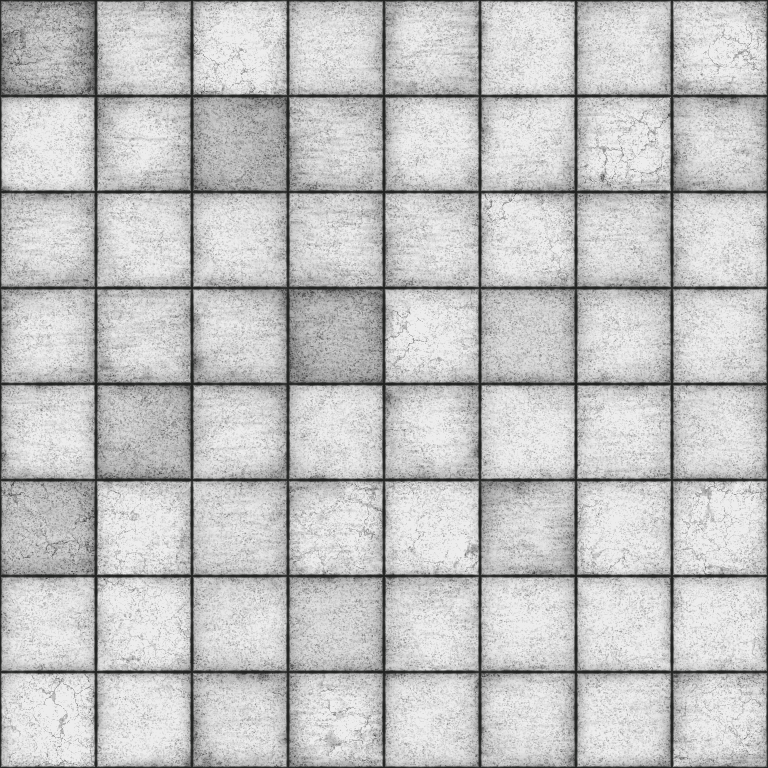
Give the GLSL for this texture, as a three.js fragment shader.

```glsl
varying vec2 vUv;

const float TILES = 8.0;
const vec3 PLASTER = vec3(0.955);
const vec3 JOINT = vec3(0.13, 0.135, 0.13);

vec2 hash2(vec2 p) {
  vec3 h = fract(p.xyx * vec3(0.1031, 0.1030, 0.0973));
  h += dot(h, h.yzx + 33.33);
  return fract((h.xx + h.yz) * h.zy);
}

// Cellular noise: nearest distance, second distance, random id of the nearest cell
vec3 cellular(vec2 p) {
  vec2 base = floor(p);
  vec3 result = vec3(8.0, 8.0, 0.0);
  for (int y = -1; y <= 1; y++) {
    for (int x = -1; x <= 1; x++) {
      vec2 cell = base + vec2(float(x), float(y));
      vec2 point = hash2(cell);
      float dist = length(cell + point - p);
      if (dist < result.x) {
        result = vec3(dist, result.x, hash2(cell + 57.0).x);
      } else {
        result.y = min(result.y, dist);
      }
    }
  }
  return result;
}

// Soft mottling from rotated, bent sine layers, about -1 to 1
float mottle(vec2 p) {
  float sum = 0.0;
  float amplitude = 0.5;
  for (int i = 0; i < 5; i++) {
    sum += amplitude * sin(p.x + 1.7 * sin(p.y));
    p = mat2(0.8, 0.6, -0.6, 0.8) * p * 1.9 + 3.1;
    amplitude *= 0.62;
  }
  return sum;
}

// Scattered pits whose strength differs from cell to cell
float pits(vec2 p, float radius) {
  vec3 cell = cellular(p);
  return cell.z * cell.z * (1.0 - smoothstep(0.0, radius, cell.x));
}

float cracks(vec2 p, float width) {
  vec2 bend = vec2(mottle(p * 2.3), mottle(p * 2.3 + 9.0));
  vec3 cell = cellular(p + 0.25 * bend);
  return 1.0 - smoothstep(0.0, width, cell.y - cell.x);
}

// Dirt fading inward from the four sides, uneven along each side
float edgeGrime(vec2 local, vec2 q, float reach) {
  vec2 edge = min(local, 1.0 - local);
  vec2 fade = exp(-edge / reach);
  float along = 0.85 + 0.4 * mottle(q * 4.0);
  return (fade.x + fade.y - fade.x * fade.y) * clamp(along, 0.4, 1.3);
}

float jointMask(vec2 local, vec2 grid, float halfWidth, float softness) {
  vec2 wobble = 0.002 * sin(grid.yx * 9.0) + 0.0015 * sin(grid.yx * 53.0 + 2.0);
  vec2 edge = min(local, 1.0 - local) + wobble;
  float dist = min(edge.x, edge.y);
  return 1.0 - smoothstep(halfWidth - softness, halfWidth + softness, dist);
}

void main() {
  vec2 grid = vUv * TILES;
  vec2 tile = floor(grid);
  vec2 local = fract(grid);
  vec2 seed = hash2(tile + 11.0);
  vec2 wear = hash2(tile + 83.0);
  vec2 q = local + floor(seed * 40.0) * 3.0;

  // Broad tone of each tile
  float cloud = mottle(q * 3.2);
  float stain = smoothstep(0.87, 0.93, seed.x);
  float tone = 0.04 * (seed.y - 0.5) + 0.025 * cloud - stain * (0.15 + 0.06 * cloud);

  // Dirty margins and occasional blots
  float grime = edgeGrime(local, q, 0.06 + 0.05 * wear.x);
  vec3 blot = cellular(q * 5.0 + 0.15 * mottle(q * 20.0));
  float blotMask = step(0.82, blot.z) * (1.0 - smoothstep(0.05, 0.45, blot.x));
  tone -= grime * mix(0.23, 0.35, wear.y);
  tone -= blotMask * (0.02 + 0.16 * grime);

  // Fine pitted grain, broken into clusters, and horizontal trowel streaks
  float density = clamp(0.85 + 0.4 * mottle(q * 9.0 + 4.0) + 0.4 * grime + 0.2 * stain, 0.3, 1.4);
  vec2 rough = q + 0.012 * vec2(mottle(q * 31.0), mottle(q * 31.0 + 7.0));
  float grain = 0.09 * pits(rough * vec2(22.0, 27.0), 0.6);
  grain += 0.18 * pits(rough * vec2(36.0, 44.0), 0.8);
  grain += 0.19 * pits(q * 57.0 + 3.0, 0.9);
  float streaks = pits(q * vec2(3.0, 24.0) + 0.35 * cloud, 0.8);
  tone -= grain * density + streaks * mix(0.03, 0.13, wear.x);

  // Pale flaked patches with cracks on some tiles
  float flake = smoothstep(-0.15, 0.0, mottle(q * 3.0 + 6.0) + 0.3 - grime);
  float patchMask = smoothstep(0.75, 0.82, seed.y) * flake;
  float crackLines = cracks(q * 3.6, 0.08) + 0.45 * cracks(q * 8.0 + 5.0, 0.09);
  tone += patchMask * (0.03 - 0.26 * min(crackLines, 1.0) * (0.7 + 0.5 * cloud));

  vec3 color = clamp(PLASTER + tone, 0.3, 0.93);
  color = mix(color, JOINT, jointMask(local, grid, 0.0145, 0.0125));
  gl_FragColor = vec4(color, 1.0);
}
```
